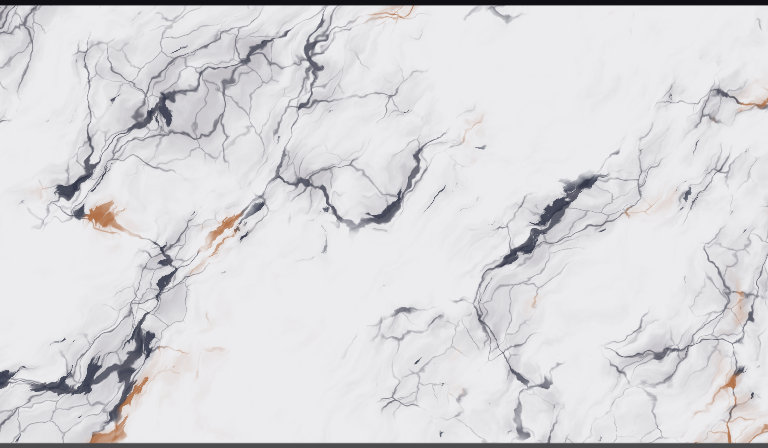
Write a Shadertoy shader that draws this texture.

```glsl
// White marble slab with diagonal slate and rust veins between thin dark borders.

const vec3 MARBLE = vec3(0.925, 0.925, 0.935);
const vec3 CLOUD = vec3(0.73, 0.72, 0.74);
const vec3 SLATE = vec3(0.35, 0.35, 0.40);
const vec3 DEEP_SLATE = vec3(0.18, 0.20, 0.27);
const vec3 RUST = vec3(0.69, 0.44, 0.28);
const vec3 TOP_BORDER = vec3(0.06, 0.06, 0.08);
const vec3 BOTTOM_BORDER = vec3(0.30, 0.30, 0.31);
const vec2 FLOW = vec2(0.68, 0.733);

vec2 hash2(vec2 p) {
    vec3 q = fract(p.xyx * vec3(0.1031, 0.1030, 0.0973));
    q += dot(q, q.yzx + 33.33);
    return fract((q.xx + q.yz) * q.zy);
}

// Rotated octaves of bent sines, roughly -1 to 1.
float layeredSines(vec2 p, float seed) {
    float sum = 0.0, amplitude = 0.6;
    p += seed * vec2(3.7, 1.9);
    for (int i = 0; i < 6; i++) {
        p = mat2(0.8, 0.6, -0.6, 0.8) * p;
        sum += amplitude * sin(p.x + 1.5 * sin(0.8 * p.y + seed))
                         * cos(p.y + 1.2 * sin(0.7 * p.x));
        p = p * 1.93 + seed;
        amplitude *= 0.55;
    }
    return sum;
}

vec2 warp(vec2 p, float frequency, float amount) {
    return p + amount * vec2(layeredSines(p * frequency, 1.3),
                             layeredSines(p * frequency, 5.1));
}

// Distance to the nearest cell border, in canvas units despite the stretch.
float cellBorder(vec2 p, vec2 scale, float seed) {
    p = p * scale + seed;
    vec2 base = floor(p), local = p - base;
    vec2 nearestCell = vec2(0.0), nearest = vec2(8.0);
    for (int y = -1; y <= 1; y++)
    for (int x = -1; x <= 1; x++) {
        vec2 cell = vec2(x, y);
        vec2 site = cell + hash2(base + cell + 40.0) - local;
        if (dot(site, site) < dot(nearest, nearest)) {
            nearest = site;
            nearestCell = cell;
        }
    }
    float border = 8.0;
    for (int y = -2; y <= 2; y++)
    for (int x = -2; x <= 2; x++) {
        vec2 cell = nearestCell + vec2(x, y);
        vec2 site = cell + hash2(base + cell + 40.0) - local;
        vec2 gap = site - nearest;
        if (dot(gap, gap) > 0.0001) {
            vec2 normal = normalize(gap);
            border = min(border, dot(0.5 * (site + nearest), normal) / length(normal * scale));
        }
    }
    return border;
}

float stroke(float d, float halfWidth, float pixel) {
    return 1.0 - smoothstep(halfWidth - pixel, halfWidth + pixel, d);
}

vec3 marble(vec2 p, float pixel) {
    // Turn the slab so x runs along the veins, then make it ragged.
    vec2 flow = vec2(dot(p, FLOW), dot(p, vec2(-FLOW.y, FLOW.x)));
    vec2 bent = warp(flow, 6.0, 0.06);
    vec2 ragged = warp(bent, 27.0, 0.011);

    // Fields that choose where veins gather, swell and change colour.
    float region = layeredSines(bent * vec2(4.0, 8.0), 2.7);
    float swelling = layeredSines(bent * vec2(16.0, 24.0), 7.9);
    float streak = layeredSines(ragged * vec2(22.0, 75.0), 4.4);
    float heavy = smoothstep(0.05, 0.5, layeredSines(bent * vec2(5.0, 7.0), 9.2));
    float rust = smoothstep(0.16, 0.34, layeredSines(bent * vec2(3.5, 8.0), 13.6) + 0.12 * swelling);

    // Three sizes of vein network.
    float mainD = cellBorder(ragged, vec2(1.5, 3.2), 3.0);
    float branchD = cellBorder(ragged, vec2(3.8, 7.5), 17.0);
    float fineD = cellBorder(ragged, vec2(11.0, 19.0), 31.0);
    float nearMain = exp(-mainD / 0.06);
    float mainMask = smoothstep(-0.35, 0.25, region + 0.3 * swelling);
    float branchMask = smoothstep(0.1, 0.7, region + 0.5 * nearMain + 0.35 * swelling);
    float fineMask = smoothstep(0.3, 0.9, region + 0.55 * nearMain + 0.4 * swelling);

    // Soft grey and warm clouding beside the veins.
    float cloud = smoothstep(-0.3, 0.8, 0.6 * region + 0.5 * streak + 0.3 * swelling);
    float haze = cloud * (0.12 + 0.75 * nearMain * mainMask + 0.3 * exp(-branchD / 0.02) * branchMask);
    vec3 color = mix(MARBLE, mix(CLOUD, RUST + 0.18, 0.45 * rust), min(haze, 0.8));

    // Hairlines first, strong veins over them.
    vec3 ink = mix(SLATE, RUST, rust);
    color = mix(color, ink, 0.5 * fineMask * stroke(fineD, 0.0012, pixel));
    color = mix(color, ink, 0.75 * branchMask * stroke(branchD, 0.0014 + 0.002 * max(swelling, 0.0), pixel));
    float mainWidth = 0.0013 + 0.006 * smoothstep(0.0, 0.8, swelling + 0.3 * heavy);
    color = mix(color, mix(ink, DEEP_SLATE, 0.35 * (1.0 - rust)), 0.85 * mainMask * stroke(mainD, mainWidth, pixel));

    // Torn smears where a strong vein widens.
    float smear = smoothstep(0.0, 0.22, streak + 1.3 * exp(-mainD / 0.03) * heavy - 0.85);
    vec3 smearInk = mix(mix(SLATE, DEEP_SLATE, smoothstep(-0.1, 0.5, streak)), RUST, rust);
    return mix(color, smearInk, 0.85 * smear * mainMask);
}

void mainImage(out vec4 fragColor, in vec2 fragCoord) {
    vec2 p = fragCoord / iResolution.y;
    float pixel = 1.0 / iResolution.y;
    vec3 color = marble(p, pixel);
    color = mix(color, TOP_BORDER, smoothstep(-pixel, pixel, p.y - 0.988));
    color = mix(color, BOTTOM_BORDER, smoothstep(-pixel, pixel, 0.011 - p.y));
    fragColor = vec4(color, 1.0);
}
```
